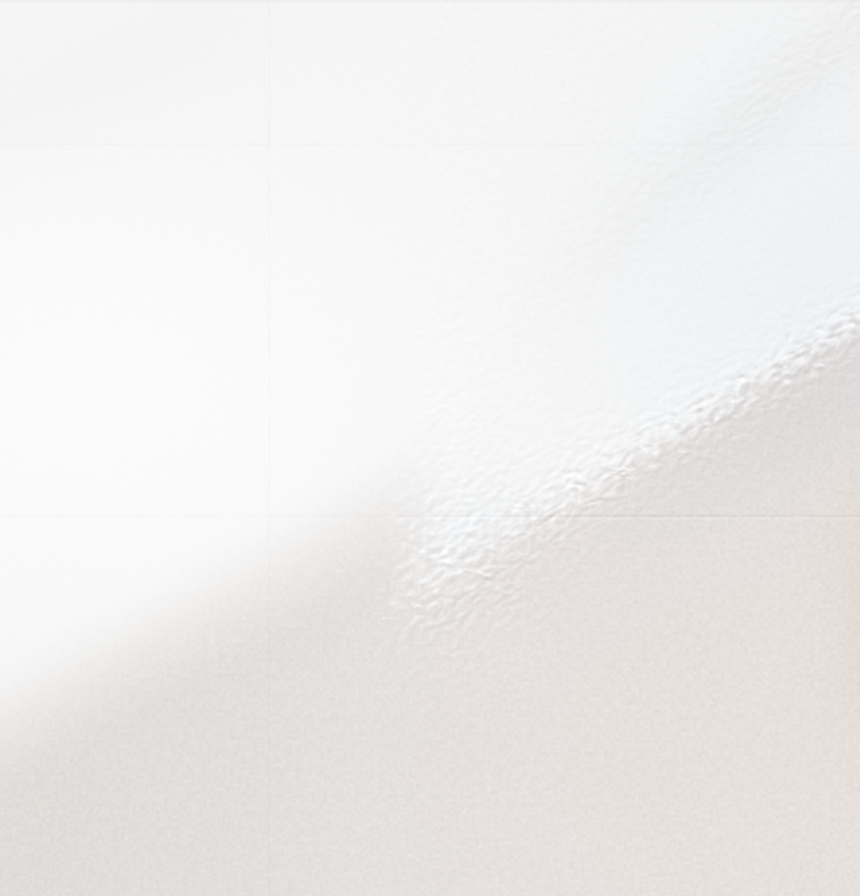
A Shadertoy shader for this texture:

```glsl
// Pale wall tiles under a broad diagonal reflection: a soft lit edge on the left,
// a rippled glassy edge on the right. Built from smooth gradients, thin joint lines
// and gradient noise used for displacement, relief and grain.

#define GLASS_START 0.48
#define LEFT_SLOPE 0.53
#define RIGHT_SLOPE 0.59
#define RIPPLE_SCALE 125.0
#define RIPPLE_SHIFT 0.050
#define RIPPLE_RELIEF 0.085
#define GRAIN_SCALE 230.0
#define GRAIN_AMOUNT 0.030
#define JOINT_WIDTH 0.0010
#define JOINT_DEPTH 0.018

vec2 hashGradient(vec2 cell) {
    vec3 h = fract(cell.xyx * vec3(0.1031, 0.1030, 0.0973));
    h += dot(h, h.yzx + 33.33);
    return 2.0 * fract((h.xx + h.yz) * h.zy) - 1.0;
}

float gradientNoise(vec2 p) {
    vec2 i = floor(p), f = fract(p);
    vec2 u = f * f * f * (f * (f * 6.0 - 15.0) + 10.0);
    float a = dot(hashGradient(i), f);
    float b = dot(hashGradient(i + vec2(1, 0)), f - vec2(1, 0));
    float c = dot(hashGradient(i + vec2(0, 1)), f - vec2(0, 1));
    float d = dot(hashGradient(i + vec2(1, 1)), f - vec2(1, 1));
    return mix(mix(a, b, u.x), mix(c, d, u.x), u.y);
}

// Uneven glass height: stretched along the reflection and slightly warped
float rippleHeight(vec2 p) {
    vec2 q = vec2(0.92 * p.x + 0.39 * p.y, 0.92 * p.y - 0.39 * p.x) * RIPPLE_SCALE;
    q.x *= 0.65;
    q += 0.8 * gradientNoise(q * 0.4 + 7.0);
    return gradientNoise(q) + 0.3 * gradientNoise(q * 1.9 + 19.0);
}

float bell(float x, float width) {
    return exp(-x * x / (width * width));
}

float softSpot(vec2 uv, vec2 center, vec2 size) {
    vec2 q = (uv - center) / size;
    return exp(-dot(q, q));
}

float jointLine(float offset, float pixel) {
    float w = max(JOINT_WIDTH, pixel * 0.6);
    return 1.0 - smoothstep(0.0, 2.0 * w, abs(offset));
}

// Lit upper surface: white at the left, cool at the right
vec3 litColor(vec2 uv) {
    vec3 col = mix(vec3(0.960), vec3(0.984), softSpot(uv, vec2(0.1, 0.56), vec2(0.48, 0.30)));
    float cool = smoothstep(0.50, 1.0, uv.x) * bell(uv.y - 0.70, 0.30);
    col = mix(col, vec3(0.935, 0.945, 0.955), cool);
    vec3 corner = vec3(0.938, 0.944, 0.950);
    col = mix(col, corner, 0.8 * softSpot(uv, vec2(0.57, 0.39), vec2(0.13, 0.08)));
    col -= 0.010 * bell(uv.y - 0.87 - 0.35 * uv.x, 0.07) * (1.0 - smoothstep(0.1, 0.45, uv.x));
    return col;
}

// Shaded lower surface: warm grey, rosy below and tan at the right border
vec3 shadeColor(vec2 uv, float edgeDistance) {
    vec3 col = mix(vec3(0.880, 0.865, 0.852), vec3(0.900, 0.884, 0.874), smoothstep(0.0, 0.6, uv.x));
    col = mix(col, vec3(0.905, 0.880, 0.865), softSpot(uv, vec2(0.9, 0.15), vec2(0.3, 0.25)));
    col = mix(col, vec3(0.880, 0.845, 0.810), 0.7 * softSpot(uv, vec2(1.02, 0.34), vec2(0.055, 0.17)));
    float dim = bell(edgeDistance + 0.05, 0.09) * smoothstep(0.6, 1.0, uv.x);
    return mix(col, vec3(0.870, 0.857, 0.855), dim);
}

void mainImage(out vec4 fragColor, in vec2 fragCoord) {
    vec2 uv = fragCoord / iResolution.xy;
    vec2 p = fragCoord / iResolution.y;
    float pixel = 1.0 / iResolution.y;

    // Ripples, their directional relief and patchy density
    float height = rippleHeight(p);
    float relief = height - rippleHeight(p + vec2(-0.0016, 0.0032));
    float patches = 0.75 + 0.9 * gradientNoise(p * 22.0 + 3.0);
    float glass = smoothstep(GLASS_START - 0.045, GLASS_START + 0.055, uv.x + 0.05 * height);

    // Signed distances above the two reflection edges
    float leftDistance = uv.y - 0.15 - LEFT_SLOPE * uv.x;
    float rightDistance = uv.y - 0.345 - RIGHT_SLOPE * (uv.x - 0.5);
    float leftLight = smoothstep(-0.05, 0.125, leftDistance);
    float rightBlur = mix(0.045, 0.022, smoothstep(0.5, 0.85, uv.x));
    float rightLight = smoothstep(-rightBlur, rightBlur, rightDistance + RIPPLE_SHIFT * height);
    float light = mix(leftLight, rightLight, glass);
    vec3 col = mix(shadeColor(uv, rightDistance), litColor(uv), light);

    // Dim diagonal streak in the upper right
    float streakDistance = uv.y - 0.97 - 0.8 * (uv.x - 1.0) + 0.03 * height;
    float streak = bell(streakDistance, 0.055) * smoothstep(0.52, 0.95, uv.x);
    col -= vec3(0.018, 0.021, 0.024) * streak;

    // Relief gathers at the edge, the streak and the glass border
    float border = softSpot(uv, vec2(0.52, 0.42), vec2(0.065, 0.17));
    float bandWidth = mix(0.075, 0.045, smoothstep(0.5, 0.9, uv.x));
    float strength = bell(rightDistance, bandWidth) * patches + 0.30 * streak + 0.30 * border + 0.08;
    col += RIPPLE_RELIEF * relief * glass * strength;

    // Fine grain, mostly in the shade
    float grain = gradientNoise(p * GRAIN_SCALE) + 0.5 * gradientNoise(p * GRAIN_SCALE * 0.45 + 31.0);
    col += GRAIN_AMOUNT * grain * mix(1.0, 0.22 + 0.15 * glass, light);
    col += 0.006 * gradientNoise(p * 9.0) * (1.0 - light);

    // Tile joints and the thin upper rim
    float upright = jointLine(uv.x - 0.313, pixel);
    float upper = jointLine(uv.y - 0.839, pixel);
    float lower = jointLine(uv.y - 0.4245, pixel);
    float worn = 0.85 + 0.8 * gradientNoise(p * 30.0 + 5.0);
    col -= JOINT_DEPTH * worn * (0.8 * upright + 0.8 * upper + lower * (0.8 + 1.5 * glass));
    col += 0.022 * glass * worn * jointLine(uv.y - 0.4212, pixel);
    col -= 0.025 * smoothstep(0.995, 1.0, uv.y);

    fragColor = vec4(clamp(col, 0.0, 1.0), 1.0);
}
```
